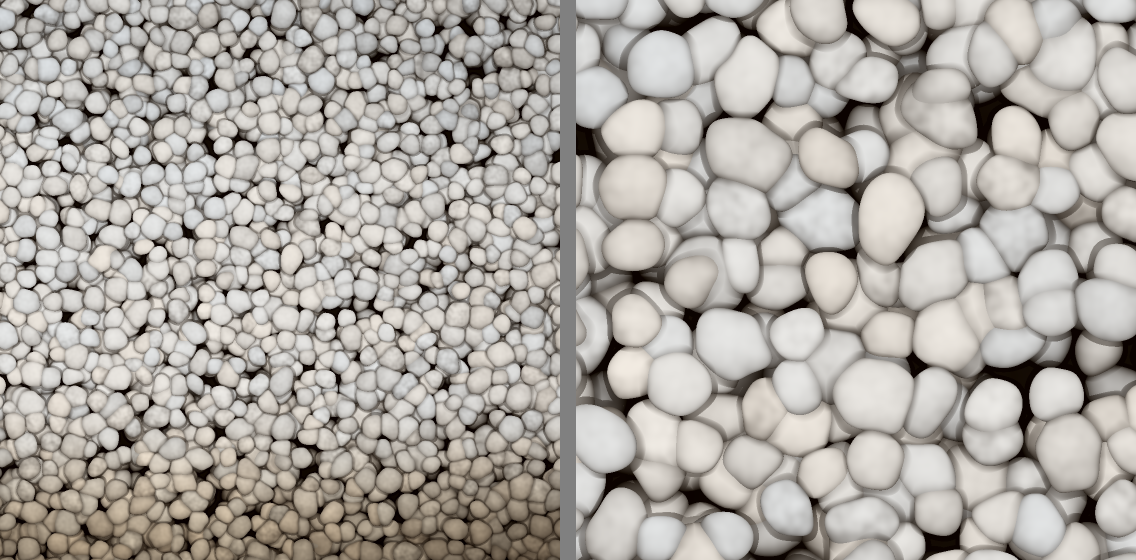
Left: the whole. Right: its middle third, enlarged.
This texture is drawn by a Shadertoy shader. Its source:

```glsl
#define DENSITY 26.5
#define RADIUS_MIN 0.41
#define RADIUS_MAX 0.64
#define STRETCH 0.24
#define JITTER 0.36
#define LUMPINESS 0.14
#define LAYER_DROP 0.36
#define EXPOSURE 1.15
#define RIM_SHADE 0.42
#define CONTACT_SHADE 0.42
#define MOTTLE 0.10
#define SAMPLES 2

vec4 hash4(vec2 cell) {
    vec4 h = fract(cell.xyxy * vec4(0.1031, 0.1030, 0.0973, 0.1099));
    h += dot(h, h.wzxy + 33.33);
    return fract((h.xxyz + h.yzzw) * h.zywx);
}

float cornerSlope(vec2 corner, vec2 offset) {
    return dot(hash4(corner + 211.0).xy * 2.0 - 1.0, offset);
}

float gradientNoise(vec2 p) {
    vec2 i = floor(p), f = p - i;
    vec2 u = f * f * f * (f * (f * 6.0 - 15.0) + 10.0);
    vec2 e = vec2(0.0, 1.0);
    float low = mix(cornerSlope(i, f), cornerSlope(i + e.yx, f - e.yx), u.x);
    float high = mix(cornerSlope(i + e, f - e), cornerSlope(i + 1.0, f - 1.0), u.x);
    return mix(low, high, u.y) * 1.4;
}

// Broad lamp light: strongest left of centre, falling off to the bottom
float lampLight(vec2 uv) {
    float floorFade = 1.0 - smoothstep(-0.10, 0.36, uv.y);
    float corner = floorFade * smoothstep(0.15, 0.55, abs(uv.x - 0.45));
    float topFade = smoothstep(0.62, 1.05, uv.y);
    float rightFade = smoothstep(0.35, 1.05, uv.x);
    return 1.0 - 0.45 * floorFade - 0.13 * corner - 0.17 * topFade - 0.12 * rightFade;
}

// Three layers of lumpy ellipsoids; the highest surface is visible
vec3 pebblePile(vec2 uv) {
    vec2 p = uv * DENSITY + 40.0;
    vec2 lumps = vec2(gradientNoise(p * 1.4), gradientNoise(p * 1.4 + 57.3));
    vec2 q = p + LUMPINESS * lumps;

    float height = -0.9, dome = 0.0, tilt = 0.0;
    float nearest = -2.0, second = -2.0;
    int visibleId = -1, nearestId = -2;
    vec4 look = vec4(0.5);
    for (int id = 0; id < 27; id++) {
        float depth = float(id / 9);
        vec2 s = q + depth * vec2(73.5, 31.5);
        vec2 cell = floor(s) + vec2(id % 3 - 1, (id / 3) % 3 - 1);
        vec4 place = hash4(cell);
        vec4 shape = hash4(cell + 517.0);
        vec2 d = s - cell - 0.5 - JITTER * (place.xy * 2.0 - 1.0);
        float radius = mix(RADIUS_MIN, RADIUS_MAX, place.z * place.z);
        float angle = shape.x * 6.2832;
        float stretch = 1.0 + STRETCH * shape.y;
        vec2 axis = vec2(cos(angle), sin(angle));
        vec2 e = vec2(dot(d, axis) / stretch, dot(d, vec2(-axis.y, axis.x)) * sqrt(stretch)) / radius;
        float reach = dot(e, e);
        float base = 0.36 * place.w - LAYER_DROP * depth;
        float rise = sqrt(max(1.0 - reach, 0.0));
        float z = radius * rise + base;
        if (rise > 0.0 && z > height) {
            height = z;
            dome = rise;
            tilt = d.y / radius;
            look = vec4(shape.zw, place.xy);
            visibleId = id;
        }
        // Inflated shells of the two highest neighbours cast contact shadow
        if (reach < 1.4) {
            float shell = radius * sqrt(1.4 - reach) + base;
            if (shell > nearest) {
                second = nearest;
                nearest = shell;
                nearestId = id;
            } else {
                second = max(second, shell);
            }
        }
    }
    float neighbour = nearestId == visibleId ? second : nearest;
    float contact = smoothstep(-0.16, 0.34, neighbour - height);

    // Rounded shading, darkened at contacts and deep in the pile
    float rim = mix(RIM_SHADE, 1.0, pow(dome, 0.75)) + 0.10 * tilt;
    float open = mix(0.16, 1.0, smoothstep(-0.72, 0.36, height));
    float grain = gradientNoise(p * 2.3 + look.x * 19.0);
    float speckle = gradientNoise(p * 5.5);
    float rough = MOTTLE * (1.0 + 1.2 * step(0.8, look.y));
    float tone = mix(0.88, 1.06, look.x) + rough * (grain + 0.6 * speckle);
    float lit = EXPOSURE * tone * rim * open * (1.0 - CONTACT_SHADE * contact) * lampLight(uv);
    float value = lit / pow(1.0 + pow(lit / 0.96, 5.0), 0.2);

    // Warm shadows, beige and cool grey pebbles, brown foot
    vec3 warmth = mix(vec3(0.0, 0.035, 0.065), vec3(0.0, 0.008, 0.025), value);
    vec3 color = vec3(value) - warmth;
    color += (look.z - 0.5) * vec3(0.045, 0.005, -0.04) * value;
    float foot = 1.0 - smoothstep(0.0, 0.3, uv.y);
    float crown = smoothstep(0.45, 1.0, uv.y);
    color *= mix(vec3(1.0), vec3(1.02, 0.95, 0.84), foot);
    color *= mix(vec3(1.0), vec3(0.985, 1.0, 1.015), crown);
    return clamp(color, 0.0, 1.0);
}

void mainImage(out vec4 fragColor, in vec2 fragCoord) {
    vec3 sum = vec3(0.0);
    for (int k = 0; k < SAMPLES * SAMPLES; k++) {
        vec2 offset = (vec2(k % SAMPLES, k / SAMPLES) + 0.5) / float(SAMPLES) - 0.5;
        sum += pebblePile((fragCoord + offset) / iResolution.y);
    }
    fragColor = vec4(sum / float(SAMPLES * SAMPLES), 1.0);
}
```
